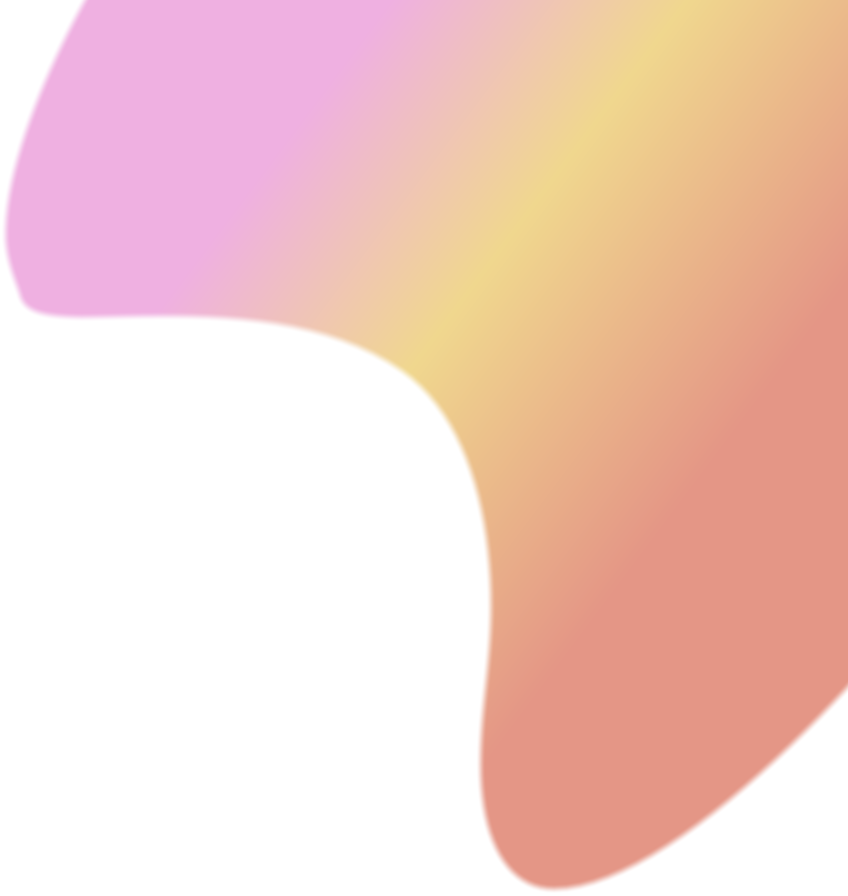
A Shadertoy shader for this background:

```glsl
// A soft-edged, curved blob on white, filled with a diagonal orchid-yellow-coral gradient.
// Cubic curves trace its outline; the nearest distance gives the blur and the
// parity of ray crossings tells inside from outside.

// x: squared distance to the outline, y: +1 outside or -1 inside
void addLine(vec2 p, vec2 a, vec2 b, inout vec2 field) {
    vec2 along = b - a, toP = p - a;
    vec2 gap = toP - along * clamp(dot(toP, along) / dot(along, along), 0.0, 1.0);
    field.x = min(field.x, dot(gap, gap));
    if ((a.y > p.y) != (b.y > p.y) && toP.x < along.x * toP.y / along.y) field.y = -field.y;
}

// Cubic Bezier from the pen position, which moves to its end
void addCurve(vec2 p, inout vec2 pen, vec2 b, vec2 c, vec2 d, inout vec2 field) {
    vec2 start = pen;
    for (int i = 1; i <= 20; i++) {
        float t = float(i) / 20.0;
        vec2 ab = mix(start, b, t), bc = mix(b, c, t), cd = mix(c, d, t);
        vec2 next = mix(mix(ab, bc, t), mix(bc, cd, t), t);
        addLine(p, pen, next, field);
        pen = next;
    }
}

float blobDistance(vec2 p) {
    vec2 field = vec2(100.0, 1.0);
    vec2 top = vec2(0.095, 1.0), pen = top;

    // Left lobe and its small rounded corner
    addCurve(p, pen, vec2(0.052, 0.922), vec2(0.004, 0.811), vec2(0.0065, 0.733), field);
    addCurve(p, pen, vec2(0.008, 0.707), vec2(0.017, 0.6875), vec2(0.022, 0.672), field);
    addCurve(p, pen, vec2(0.027, 0.651), vec2(0.0495, 0.647), vec2(0.091, 0.646), field);

    // Inner hollow
    addCurve(p, pen, vec2(0.195, 0.647), vec2(0.345, 0.659), vec2(0.449, 0.586), field);
    addCurve(p, pen, vec2(0.521, 0.535), vec2(0.548, 0.427), vec2(0.548, 0.323), field);
    addCurve(p, pen, vec2(0.548, 0.258), vec2(0.5365, 0.212), vec2(0.5365, 0.147), field);

    // Lower lobe
    addCurve(p, pen, vec2(0.5365, 0.0625), vec2(0.566, 0.008), vec2(0.6185, 0.008), field);
    addCurve(p, pen, vec2(0.71, 0.008), vec2(0.846, 0.125), vec2(0.945, 0.232), field);

    // Close the outline beyond the canvas
    vec2 right = vec2(1.042, 0.342), corner = vec2(1.042, 1.09), above = vec2(0.14, 1.09);
    addLine(p, pen, right, field);
    addLine(p, right, corner, field);
    addLine(p, corner, above, field);
    addLine(p, above, top, field);
    return field.y * sqrt(field.x);
}

void mainImage(out vec4 fragColor, in vec2 fragCoord) {
    vec2 p = fragCoord / iResolution.y;

    // Diagonal gradient, running down to the right
    vec3 orchid = vec3(0.937, 0.690, 0.882);
    vec3 yellow = vec3(0.941, 0.843, 0.557);
    vec3 coral = vec3(0.894, 0.588, 0.525);
    float s = dot(vec2(p.x, 1.0 - p.y), vec2(0.8, 0.6));
    vec3 fill = mix(orchid, yellow, clamp((s - 0.349) / 0.265, 0.0, 1.0));
    fill = mix(fill, coral, clamp((s - 0.614) / 0.332, 0.0, 1.0));

    // Soft edge over white
    float soft = max(0.0055, 1.0 / iResolution.y);
    float outside = smoothstep(-soft, soft, blobDistance(p));
    fragColor = vec4(mix(fill, vec3(1.0), outside), 1.0);
}
```
